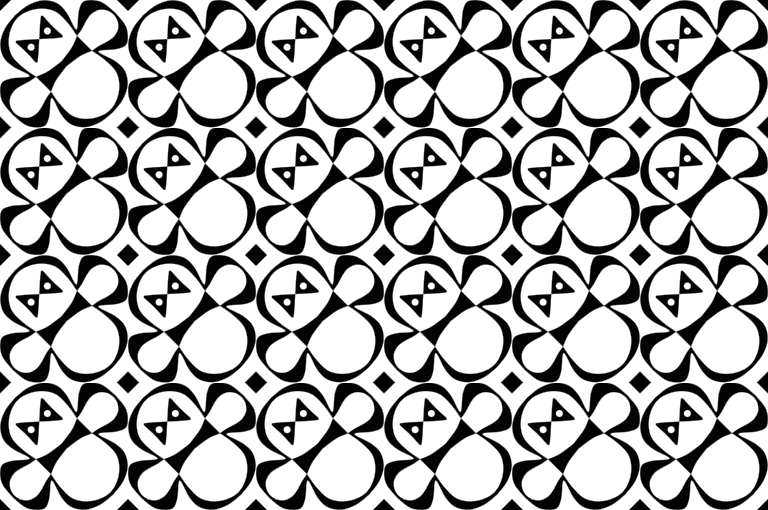
Write a Shadertoy shader that draws this pattern.

```glsl
// Black and white tiling of four-lobed curved motifs with paired eyes and corner diamonds.
const vec2 REPEATS = vec2(6.0, 4.0);
const float TILE = 128.0;             // design units per tile
const float DIAMOND_RADIUS = 11.0;
const float EYE_CENTER = -35.0;       // position along the motif's long diagonal
const vec2 PUPIL_CENTER = vec2(0.0, 11.5);
const float PUPIL_RADIUS = 3.5;
const float EDGE_SOFTNESS = 1.3;      // antialiasing width, in output samples
const vec3 INK = vec3(0.01);
const vec3 PAPER = vec3(1.0);

// Quarter profiles, mirrored about both diagonals; a doubled point makes a corner.
const int COUNT = 10;
const vec2 OUTLINE[COUNT] = vec2[COUNT](
    vec2(69.0, 0.0), vec2(67.0, 16.0), vec2(60.0, 30.0), vec2(48.0, 38.0), vec2(34.0, 38.0),
    vec2(15.5, 33.0), vec2(27.0, 48.0), vec2(30.0, 59.0), vec2(18.0, 70.0), vec2(0.0, 72.5));
const vec2 LARGE_LOBE[COUNT] = vec2[COUNT](
    vec2(3.5, 0.0), vec2(6.0, 17.0), vec2(10.6, 29.0), vec2(10.6, 29.0), vec2(25.0, 31.5),
    vec2(41.0, 31.5), vec2(52.0, 26.0), vec2(60.0, 17.0), vec2(64.5, 7.0), vec2(65.5, 0.0));
const vec2 SMALL_LOBE[COUNT] = vec2[COUNT](
    vec2(0.0, 29.0), vec2(10.6, 29.0), vec2(10.6, 29.0), vec2(12.0, 37.0), vec2(15.0, 47.0),
    vec2(16.0, 55.0), vec2(13.5, 63.0), vec2(8.0, 68.0), vec2(3.0, 69.7), vec2(0.0, 70.0));
const vec2 EYE[COUNT] = vec2[COUNT](
    vec2(0.0, 0.0), vec2(4.0, 4.5), vec2(9.0, 10.0), vec2(13.5, 15.5), vec2(15.0, 17.8),
    vec2(13.5, 19.0), vec2(9.0, 18.8), vec2(5.0, 18.6), vec2(2.0, 18.5), vec2(0.0, 18.5));

vec2 catmullRom(vec2 a, vec2 b, vec2 c, vec2 d, float t) {
    return b + 0.5 * t * (c - a + t * (2.0 * a - 5.0 * b + 4.0 * c - d
         + t * (3.0 * (b - c) + d - a)));
}

// Signed distance to a profile whose ends lie on the mirror axes.
float profileDistance(vec2 p, vec2 knots[COUNT]) {
    const int STEPS = 5;
    float nearest = 1e6;
    float side = 1.0;
    for (int i = 0; i < COUNT - 1; i++) {
        vec2 b = knots[i], c = knots[i + 1];
        if (b == c) continue;
        vec2 a = knots[max(i - 1, 0)], d = knots[min(i + 2, COUNT - 1)];
        vec2 start = b;
        for (int j = 1; j <= STEPS; j++) {
            vec2 end = catmullRom(a, b, c, d, float(j) / float(STEPS));
            vec2 edge = end - start, rel = p - start;
            vec2 gap = rel - edge * clamp(dot(rel, edge) / max(dot(edge, edge), 1e-6), 0.0, 1.0);
            nearest = min(nearest, dot(gap, gap));
            // Each crossing of a ray along +x flips inside and outside.
            if ((start.y > p.y) != (end.y > p.y) && rel.x < edge.x * rel.y / edge.y) side = -side;
            start = end;
        }
    }
    return side * sqrt(nearest);
}

float motifDistance(vec2 p) {
    // Axes run along the two tile diagonals.
    vec2 diagonal = vec2(p.x - p.y, p.x + p.y) * inversesqrt(2.0);
    vec2 quarter = abs(diagonal);
    float body = profileDistance(quarter, OUTLINE);
    body = max(body, -profileDistance(quarter, LARGE_LOBE));
    body = max(body, -profileDistance(quarter, SMALL_LOBE));

    // Eyes share the mirror across the long diagonal.
    vec2 eyePoint = vec2(abs(diagonal.x - EYE_CENTER), quarter.y);
    float pupil = length(eyePoint - PUPIL_CENTER) - PUPIL_RADIUS;
    float eyes = max(profileDistance(eyePoint, EYE), -pupil);

    // Diamonds sit on the tile corners.
    vec2 corner = 0.5 * TILE - abs(p);
    float diamond = (corner.x + corner.y - DIAMOND_RADIUS) * inversesqrt(2.0);
    return min(min(body, eyes), diamond);
}

void mainImage(out vec4 fragColor, in vec2 fragCoord) {
    vec2 cell = fract(fragCoord / iResolution.xy * REPEATS);
    vec2 p = (cell - 0.5) * TILE;
    float softness = EDGE_SOFTNESS * TILE * REPEATS.y / iResolution.y;
    float coverage = clamp(0.5 - motifDistance(p) / softness, 0.0, 1.0);
    fragColor = vec4(mix(PAPER, INK, coverage), 1.0);
}
```
